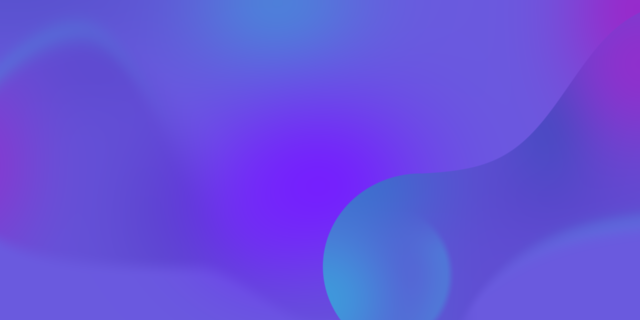
Give the GLSL for this background, as a Shadertoy shader.

```glsl
// Fluid violet backdrop: broad colour glows, a faint soft-edged wave on the left
// and a crisp liquid ribbon on the right that ends in a rounded drop.
// Glows are Gaussians; outlines are height curves joined to an ellipse.

const vec3 VIOLET  = vec3(0.415, 0.352, 0.872);
const vec3 INDIGO  = vec3(0.330, 0.310, 0.790);
const vec3 SKY     = vec3(0.300, 0.510, 0.850);
const vec3 PURPLE  = vec3(0.460, 0.115, 1.000);
const vec3 MAGENTA = vec3(0.590, 0.170, 0.800);
const vec3 DUSK    = vec3(0.355, 0.275, 0.800);
const vec3 NAVY    = vec3(0.245, 0.300, 0.750);
const vec3 CYAN    = vec3(0.240, 0.610, 0.860);

// Blends a colour in through an elliptical Gaussian.
vec3 glow(vec3 base, vec3 tint, vec2 p, vec2 center, vec2 radius, float strength) {
    vec2 q = (p - center) / radius;
    return mix(base, tint, strength * exp(-dot(q, q)));
}

// Bell-shaped band around zero distance.
float band(float d, float width) {
    return exp(-d * d / (width * width));
}

float waveTop(float x) {
    float t = (x - 0.247) / (x < 0.247 ? 0.54 : 0.40);
    return 0.20 + 0.70 * exp(-t * t);
}

float waveBottom(float x) {
    return 0.155 + 0.09 * exp(-6.0 * x) - 0.17 * smoothstep(0.62, 1.0, x);
}

float ribbonBottom(float x) {
    return 0.335 * (1.0 - exp(-4.6 * (x - 1.445)));
}

// Approximate signed distance to the drop and the S-curve rising from it.
float ribbonDistance(vec2 p) {
    const vec2 dropCenter = vec2(1.315, 0.167);
    const vec2 dropRadius = vec2(0.306, 0.291);
    if (p.x < dropCenter.x) {
        vec2 q = (p - dropCenter) / dropRadius;
        float k = length(q);
        return (k - 1.0) * k / max(length(q / dropRadius), 0.001);
    }
    float rise = 1.0 / (1.0 + exp(-10.3 * (p.x - 1.778)));
    float slope = 0.56 * 10.3 * rise * (1.0 - rise);
    return (p.y - 0.453 - 0.56 * rise) / sqrt(1.0 + slope * slope);
}

vec3 backdrop(vec2 p) {
    vec3 c = VIOLET;
    c = glow(c, INDIGO, p, vec2(0.05, 1.05), vec2(0.62, 0.25), 0.75);
    c = glow(c, SKY, p, vec2(0.87, 0.98), vec2(0.27, 0.23), 0.95);
    c = glow(c, MAGENTA, p, vec2(1.99, 0.97), vec2(0.23, 0.34), 1.0);
    return c;
}

// Translucent wave: magenta to the left, dusk at its fading right flank.
vec3 addWave(vec3 c, vec2 p) {
    float top = waveTop(p.x) - p.y;
    float bottom = p.y - waveBottom(p.x);
    float soft = 0.03 + 0.16 * smoothstep(0.25, 0.65, p.x);
    float inside = smoothstep(-soft, soft, top) * smoothstep(-0.03, 0.04, bottom);
    vec3 body = mix(VIOLET, DUSK, 0.35);
    body = glow(body, DUSK, p, vec2(0.58, 0.33), vec2(0.24, 0.30), 0.95);
    body = glow(body, DUSK, p, vec2(0.30, 0.80), vec2(0.28, 0.18), 0.60);
    body = glow(body, MAGENTA, p, vec2(-0.06, 0.48), vec2(0.19, 0.29), 0.60);
    c = mix(c, body, inside);
    float rim = band(top, 0.045) * (1.0 - smoothstep(0.15, 0.60, p.x));
    return mix(c, SKY, 0.38 * rim);
}

vec3 ribbonColor(vec2 p) {
    vec3 c = mix(VIOLET, DUSK, 0.65);
    c = glow(c, DUSK, p, vec2(1.70, 0.40), vec2(0.25, 0.15), 0.80);
    c = glow(c, NAVY, p, vec2(1.73, 0.62), vec2(0.15, 0.20), 0.85);
    c = glow(c, MAGENTA, p, vec2(2.00, 0.80), vec2(0.24, 0.27), 0.85);
    c = glow(c, vec3(0.24, 0.41, 0.80), p, vec2(1.11, 0.43), vec2(0.27, 0.19), 0.95);
    c = glow(c, CYAN, p, vec2(1.01, 0.06), vec2(0.25, 0.27), 0.95);

    // Lit inner rim of the drop.
    vec2 q = p - vec2(1.18, 0.14);
    float d = length(q) - 0.225;
    float rim = (1.0 - smoothstep(-0.012, 0.018, d)) * smoothstep(-0.20, 0.0, d);
    float side = smoothstep(-0.03, 0.20, q.x) * (1.0 - smoothstep(0.05, 0.22, q.y));
    c = mix(c, SKY, 0.75 * rim * side);

    // Lower boundary melts into the backdrop with a thin blue sheen.
    float edge = p.y - ribbonBottom(p.x);
    float right = smoothstep(1.40, 1.50, p.x);
    c = mix(c, VIOLET, right * (1.0 - smoothstep(-0.025, 0.04, edge)));
    float sheen = band(edge, 0.035) * smoothstep(1.45, 1.90, p.x);
    return mix(c, SKY, 0.32 * sheen);
}

void mainImage(out vec4 fragColor, in vec2 fragCoord) {
    vec2 p = fragCoord / iResolution.xy * vec2(2.0, 1.0);
    vec3 color = addWave(backdrop(p), p);

    // Central purple bloom.
    color = glow(color, PURPLE, p, vec2(1.00, 0.42), vec2(0.34, 0.28), 0.95);
    color = glow(color, PURPLE, p, vec2(0.82, 0.33), vec2(0.20, 0.20), 0.40);

    float pixel = 1.0 / iResolution.y;
    float ribbon = 1.0 - smoothstep(-pixel, pixel, ribbonDistance(p));
    fragColor = vec4(mix(color, ribbonColor(p), ribbon), 1.0);
}
```
